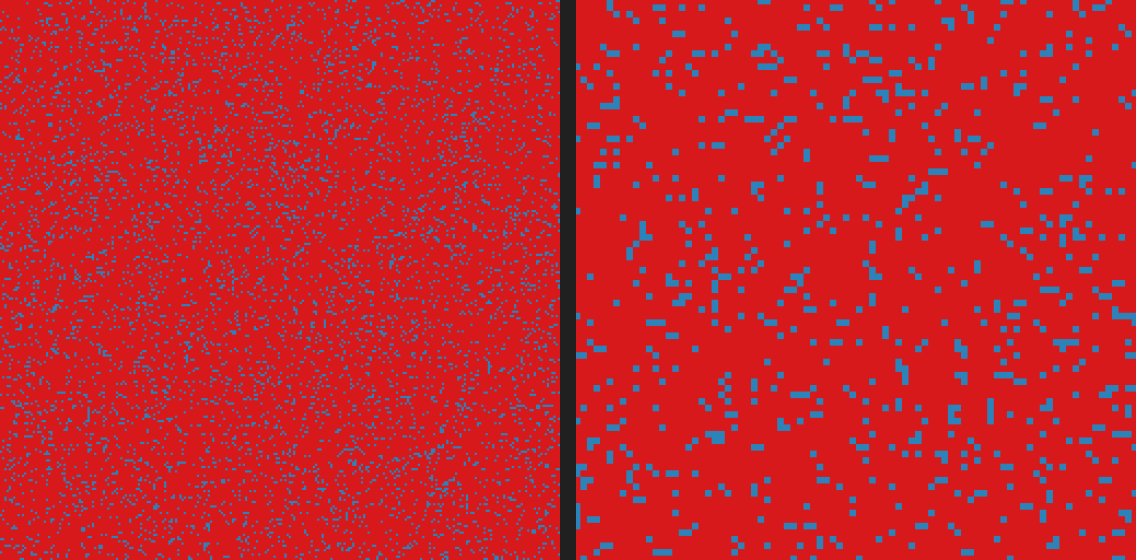
Left: the whole. Right: its middle third, enlarged.
Reproduce this texture procedurally as a WebGL 1 fragment shader.

```glsl
precision highp float;
// Fine random speckle: a square grid of red cells with about a tenth turned blue.
// Each cell is switched on by a hash, either alone or as part of a short
// horizontal dash, and the cell edges are blended over one pixel.

uniform vec2 u_resolution;

const float GRID_CELLS = 256.0;    // cells across the canvas
const float SINGLE_CHANCE = 0.076; // lone speckles
const float DASH_CHANCE = 0.013;   // speckles two cells wide
const vec3 RED = vec3(0.843, 0.098, 0.110);
const vec3 BLUE = vec3(0.169, 0.514, 0.729);

// Uniform random value for a cell; the seed selects an independent layer
float hash(vec2 cell, float seed) {
  vec3 p = fract(vec3(cell.xyx + seed) * vec3(0.1031, 0.1030, 0.0973));
  p += dot(p, p.yzx + 33.33);
  return fract((p.x + p.y) * p.z);
}

// 1 when the hash falls below the given chance, otherwise 0
float pick(vec2 cell, float seed, float chance) {
  return 1.0 - step(chance, hash(cell, seed));
}

// 1 for a blue cell, 0 for a red one
float speckle(vec2 cell) {
  float single = pick(cell, 17.0, SINGLE_CHANCE);
  float dashStart = pick(cell, 371.0, DASH_CHANCE);
  float dashEnd = pick(cell - vec2(1.0, 0.0), 371.0, DASH_CHANCE);
  return max(single, max(dashStart, dashEnd));
}

// Cell pattern averaged over a pixel of the given width, in cells
float smoothSpeckle(vec2 position, float pixelWidth) {
  vec2 shifted = position - 0.5;
  vec2 cell = floor(shifted);
  vec2 blend = clamp((fract(shifted) - 0.5) / pixelWidth + 0.5, 0.0, 1.0);
  float lower = mix(speckle(cell), speckle(cell + vec2(1.0, 0.0)), blend.x);
  float upper = mix(speckle(cell + vec2(0.0, 1.0)), speckle(cell + 1.0), blend.x);
  return mix(lower, upper, blend.y);
}

void main() {
  float cellsPerPixel = GRID_CELLS / min(u_resolution.x, u_resolution.y);
  float coverage = smoothSpeckle(gl_FragCoord.xy * cellsPerPixel, cellsPerPixel);
  gl_FragColor = vec4(mix(RED, BLUE, coverage), 1.0);
}
```
